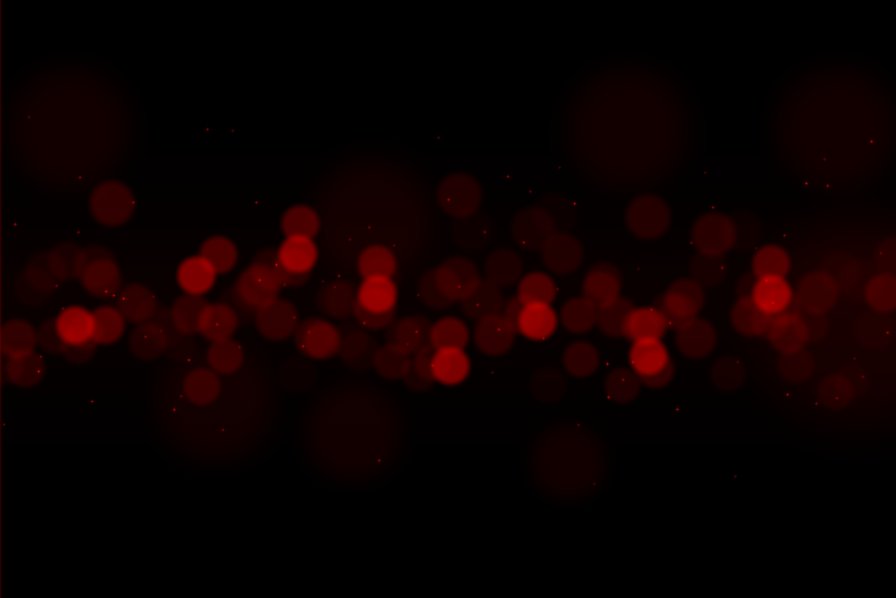
This background is drawn by a WebGL 1 fragment shader. Its source:

```glsl
precision highp float;

uniform vec2 u_resolution;

// Lengths are fractions of the canvas height
const vec2 CENTER = vec2(0.75, 0.5);
const float WIDTH = 1.5;
const float BAND_Y = 0.5;
const float BAND_SPREAD = 0.18;
const float DISC_RADIUS = 0.034;
const float DISC_SOFTNESS = 0.32;
const float BRIGHT_LEVEL = 0.47;
const float PARTNER_LEVEL = 0.27;
const float HALO_LEVEL = 0.065;
const float HALO_SOFTNESS = 0.5;
const float HAZE_LEVEL = 0.035;
const float EDGE_LEVEL = 0.15;
const float SPARK_SIZE = 0.0021;
const float DIM_COUNT = 88.0;
const float SPARK_COUNT = 90.0;
const vec3 GLOW_COLOR = vec3(1.0, 0.003, 0.0);
const vec3 BASE_COLOR = vec3(0.004, 0.0, 0.0);
const float PI = 3.14159265;

vec4 hash4(float n) {
  vec4 q = fract(n * vec4(0.1031, 0.1030, 0.0973, 0.1099) + 0.37);
  q += dot(q, q.wzxy + 33.33);
  return fract((q.xxyz + q.yzzw) * q.zywx);
}

float disc(vec2 p, vec2 center, float radius, float softness) {
  return 1.0 - smoothstep(radius * (1.0 - softness), radius * (1.0 + 0.4 * softness), length(p - center));
}

float screenBlend(float base, float light) {
  return base + (1.0 - base) * light;
}

// Large faint circles: an upper row and a sinking lower row
float halos(vec2 p) {
  float light = 0.0;
  for (float i = 0.0; i < 4.0; i++) {
    float last = step(2.5, i);
    float dip = max(0.0, 1.0 - abs(i - 1.0));
    vec2 upper = vec2(0.117 + 0.428 * i + 0.09 * sin(PI * i / 3.0), 0.785 - 0.15 * dip);
    vec2 lower = vec2(0.361 + 0.166 * i + 0.0645 * i * i, 0.326 - 0.049 * i + 0.283 * last);
    float lowerRadius = 0.111 - 0.02 * i + 0.152 * last;
    light = screenBlend(light, HALO_LEVEL * disc(p, upper, 0.115, HALO_SOFTNESS));
    light = screenBlend(light, HALO_LEVEL * disc(p, lower, lowerRadius, HALO_SOFTNESS));
  }
  return light;
}

// Dim circles scattered along the band, one per column
float dimDiscs(vec2 p) {
  float light = 0.0;
  for (float i = 0.0; i < DIM_COUNT; i++) {
    vec4 h = hash4(i + 5.0);
    vec2 center = vec2((i + h.x) / DIM_COUNT * WIDTH, BAND_Y + BAND_SPREAD * (h.y + h.z - 1.0));
    float level = 0.03 + 0.15 * h.w;
    light = screenBlend(light, level * disc(p, center, DISC_RADIUS * (0.95 + 0.25 * h.z), DISC_SOFTNESS));
  }
  return light;
}

// Bright circles follow a wave, each with a weaker partner
float brightDiscs(vec2 p) {
  float light = 0.0;
  for (float i = 0.0; i < 8.0; i++) {
    float wave = 0.088 * sin(1.05 * i - 0.3) + 0.0027 * i * i * cos(2.3 * i - 8.51);
    vec2 center = vec2(0.127 + 0.164 * i + 0.047 * sin(0.95 * i), 0.482 - wave);
    center.y += 0.176 * sin(1.05 * i - 0.3);
    float turn = min(0.75 * i, 1.6);
    vec2 partner = center + 0.05 * vec2(cos(turn), sin(turn));
    light = screenBlend(light, BRIGHT_LEVEL * disc(p, center, DISC_RADIUS, DISC_SOFTNESS));
    light = screenBlend(light, PARTNER_LEVEL * disc(p, partner, DISC_RADIUS, DISC_SOFTNESS));
  }
  return light;
}

// Tiny points with short crossed rays
float sparks(vec2 p) {
  float light = 0.0;
  for (float i = 0.0; i < SPARK_COUNT; i++) {
    vec4 h = hash4(i + 211.0);
    vec2 center = vec2((i + h.x) / SPARK_COUNT * WIDTH, 0.5 + 0.34 * (h.y + h.z - 1.0));
    vec2 d = abs(p - center) / SPARK_SIZE;
    float core = exp(-dot(d, d));
    float rays = exp(-3.0 * min(d.x, d.y) - 0.6 * max(d.x, d.y));
    light += (0.2 + 0.4 * h.w) * (core + 0.4 * h.w * rays);
  }
  return min(light, 1.0);
}

void main() {
  vec2 p = (gl_FragCoord.xy - 0.5 * u_resolution) / u_resolution.y + CENTER;
  float bandOffset = (p.y - BAND_Y) / 0.14;

  // Layers from the faintest to the sharpest
  float red = HAZE_LEVEL * exp(-bandOffset * bandOffset);
  red = screenBlend(red, halos(p));
  red = screenBlend(red, dimDiscs(p));
  red = screenBlend(red, brightDiscs(p));
  red = screenBlend(red, sparks(p));

  // Thin glow on the left border
  float border = 1.0 - smoothstep(0.001, 0.004, gl_FragCoord.x / u_resolution.y);
  red = screenBlend(red, EDGE_LEVEL * border);

  gl_FragColor = vec4(BASE_COLOR + GLOW_COLOR * red, 1.0);
}
```
